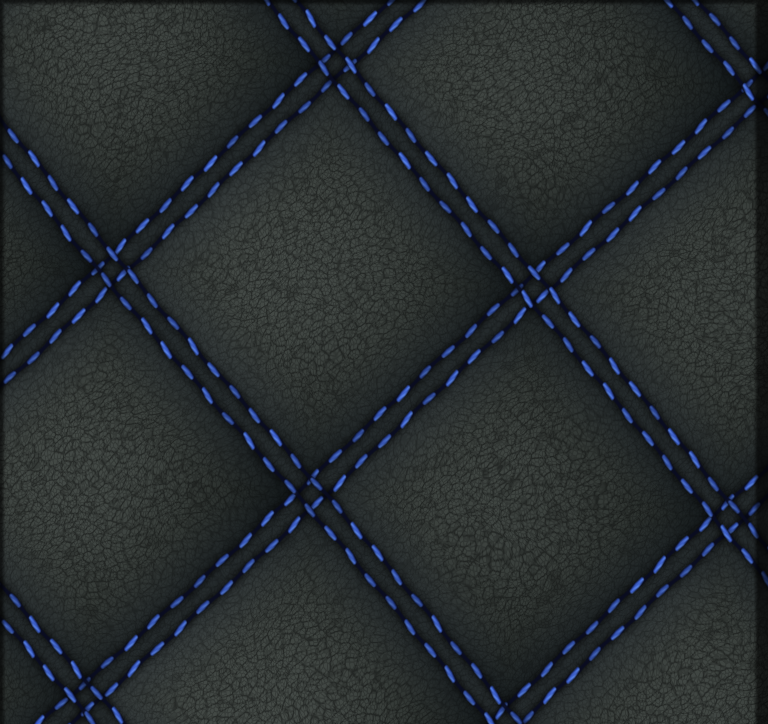
A Shadertoy shader for this pattern:

```glsl
// Black quilted leather: padded diamonds divided by double rows of blue stitching.
// A skewed lattice gives the seams, a product of parabolas the padding,
// and stretched cellular noise bent by layered sines the grain.

const vec2 SEAM_U = vec2(0.2715, -0.313);   // lattice edge running down right
const vec2 SEAM_V = vec2(-0.310, -0.281);   // lattice edge running down left
const vec2 CROSSING = vec2(0.737, 0.598);   // one seam crossing
const float ROW_OFFSET = 0.0152;            // seam centre to thread row
const float STITCH_STEP = 0.0425;
const float THREAD_RADIUS = 0.0040;

const vec3 LEATHER_DARK = vec3(0.075, 0.092, 0.085);
const vec3 LEATHER_LIGHT = vec3(0.222, 0.242, 0.230);
const vec3 THREAD_DARK = vec3(0.035, 0.045, 0.13);
const vec3 THREAD_BLUE = vec3(0.20, 0.32, 0.72);
const vec3 THREAD_SHINE = vec3(0.36, 0.53, 0.90);

float hash(vec2 p) {
    p = fract(p * vec2(0.1031, 0.1137));
    p += dot(p, p.yx + 33.33);
    return fract((p.x + p.y) * p.x * 57.31);
}

vec2 hash2(vec2 p) {
    return vec2(hash(p), hash(p + 71.7));
}

// Gap between the two nearest cell points: zero on cell borders
float cellGap(vec2 p) {
    vec2 cell = floor(p);
    float nearest = 9.0, second = 9.0;
    for (int y = -1; y <= 1; y++)
    for (int x = -1; x <= 1; x++) {
        vec2 id = cell + vec2(x, y);
        float d = length(id + hash2(id + 200.0) - p);
        second = min(second, max(nearest, d));
        nearest = min(nearest, d);
    }
    return second - nearest;
}

float layeredSines(vec2 p) {
    float sum = 0.0, amplitude = 0.5;
    for (int i = 0; i < 4; i++) {
        sum += amplitude * sin(p.x + 1.7 * sin(p.y + float(i)));
        p = mat2(1.2, 1.4, -1.4, 1.2) * p + 2.3;
        amplitude *= 0.5;
    }
    return sum;
}

// Multiplier for creases and fine pores
float leatherGrain(vec2 p, float strength) {
    vec2 bent = p + 0.012 * vec2(layeredSines(p * 14.0), layeredSines(p.yx * 15.0 + 4.0));
    vec2 creaseUV = mat2(0.80, -0.60, 0.60, 0.80) * bent * vec2(1.0, 0.9);
    float crease = smoothstep(0.0, 0.35, cellGap(creaseUV * vec2(62.0, 105.0)));
    float pore = smoothstep(0.0, 0.5, cellGap(bent * vec2(210.0, 170.0)));
    return 1.0 + strength * (0.24 * (crease - 0.75) + 0.20 * (pore - 0.55));
}

// Padding brightness, lit from the upper left
float paddingTone(vec2 f, vec2 offset) {
    vec2 arch = 4.0 * f * (1.0 - f);
    float dome = pow(arch.x * arch.y, 0.55);
    return 0.12 + 0.85 * dome + dot(offset, vec2(-0.95, 0.40));
}

// One row of thread; q.x runs along the row and q.y across it
vec3 sewRow(vec3 base, vec2 q, float seed, float px) {
    q.y += 0.0012 * sin(q.x * 61.0 + seed * 2.7);
    float s = q.x / STITCH_STEP + 0.37 * seed;
    float rnd = hash(vec2(floor(s) + 60.0, seed * 3.1 + 90.0));
    vec2 local = vec2((fract(s) - 0.5) * STITCH_STEP, q.y);
    base *= 1.0 - 0.5 * exp(-pow(q.y / 0.008, 2.0));

    // Dark twisted thread dipping into the holes
    float cord = abs(q.y) - 0.0034 + 0.0010 * cos(s * 6.2832);
    base = mix(base, THREAD_DARK, 0.9 * smoothstep(px, -px, cord));

    // Raised, slightly tilted stitch
    local.y -= local.x * mix(0.04, 0.18, rnd);
    float halfLength = mix(0.0085, 0.0110, rnd);
    float taper = THREAD_RADIUS * (1.0 - 0.25 * abs(local.x) / halfLength);
    float d = length(vec2(max(abs(local.x) - halfLength, 0.0), local.y)) - taper;
    float strand = 0.5 + 0.5 * sin(local.x * 420.0 + local.y * 900.0 + rnd * 6.0);
    float gloss = smoothstep(-taper, taper, local.y) * (0.35 + 0.65 * strand);
    vec3 thread = mix(THREAD_BLUE, THREAD_SHINE, gloss) * mix(0.78, 1.08, rnd);
    thread *= 0.65 + 0.35 * smoothstep(0.0, -0.003, d);
    return mix(base, thread, smoothstep(px, -px, d));
}

vec3 sewSeam(vec3 base, vec2 q, float seed, float px) {
    base = sewRow(base, q - vec2(0.0, ROW_OFFSET), seed, px);
    return sewRow(base, q + vec2(0.0, ROW_OFFSET), seed + 1.3, px);
}

void mainImage(out vec4 fragColor, in vec2 fragCoord) {
    vec2 p = fragCoord / iResolution.y;
    float px = 1.0 / iResolution.y;
    mat2 lattice = mat2(SEAM_U, SEAM_V);
    vec2 uv = inverse(lattice) * (p - CROSSING);
    uv += 0.006 * sin(uv.yx * vec2(2.7, 3.1) + 1.0);
    vec2 f = fract(uv), seamId = round(uv), fromSeam = uv - seamId;
    vec2 edge = vec2(length(SEAM_U), length(SEAM_V));
    vec2 across = fromSeam * abs(determinant(lattice)) / edge.yx;
    float seamDist = min(abs(across.x), abs(across.y));

    // Padded leather with a flat channel inside each seam
    float tone = paddingTone(f, lattice * (f - 0.5));
    tone += 0.07 * layeredSines(p * 6.0) + 0.10 * (hash(floor(uv) + 40.0) - 0.5);
    tone = mix(0.42, tone, smoothstep(0.008, 0.026, seamDist));
    vec3 color = mix(LEATHER_DARK, LEATHER_LIGHT, clamp(tone, 0.0, 1.05));
    color += vec3(-0.004, 0.0, 0.016) * smoothstep(0.10, 0.0, seamDist);
    color *= leatherGrain(p, mix(0.6, 1.15, smoothstep(0.02, 0.12, seamDist)));

    color = sewSeam(color, vec2(uv.y * edge.y, across.x), seamId.x * 2.0 + 7.0, px);
    color = sewSeam(color, vec2(uv.x * edge.x, across.y), seamId.y * 2.0 + 20.0, px);

    // Dark outer rim
    vec2 farSide = iResolution.xy / iResolution.y - p;
    float rim = min(min(p.x, farSide.y), farSide.x - 0.012);
    color *= mix(0.4, 1.0, smoothstep(0.001, 0.009, rim));
    fragColor = vec4(color, 1.0);
}
```
